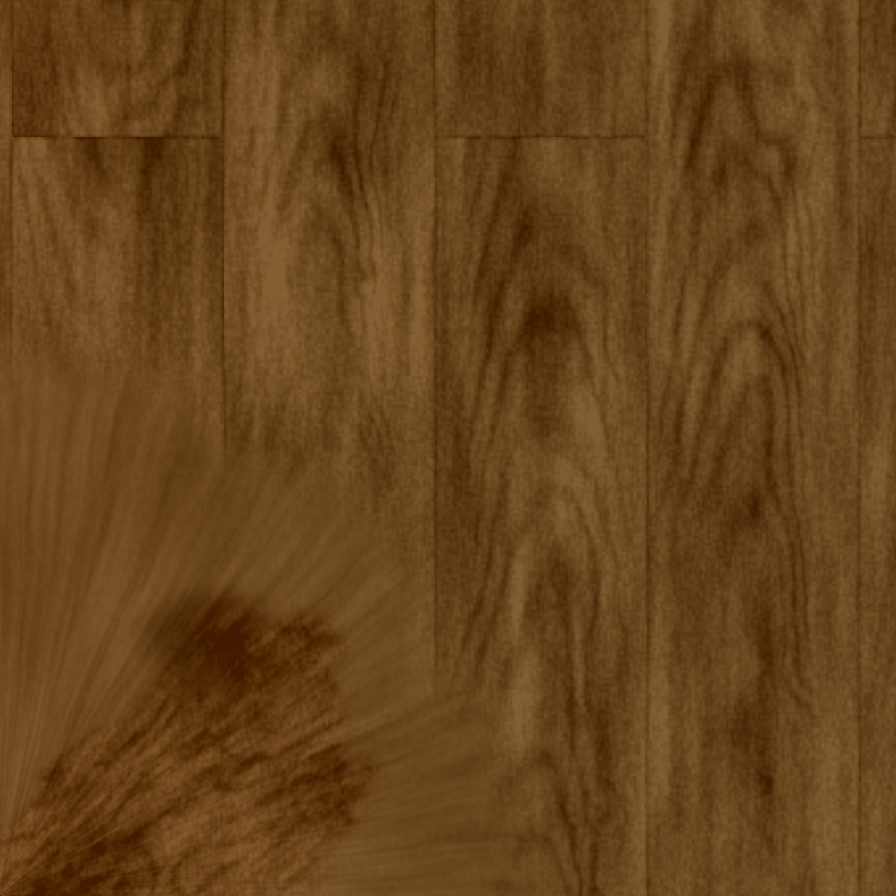
Reproduce this texture procedurally as a Shadertoy shader.

```glsl
// Draws dark walnut floor planks with a soft, swirling burl in the lower left.

const vec3 DARK_WOOD = vec3(0.30, 0.165, 0.025);
const vec3 LIGHT_WOOD = vec3(0.47, 0.33, 0.16);
const vec3 WARM_TINT = vec3(0.020, -0.006, -0.022);
const float MEAN_TONE = 0.66;
const float CONTRAST = 1.45;
const float PLANK_WIDTH = 0.2365;
const float FIRST_SEAM = 0.013;
const float JOINT_HEIGHT = 0.847;
const float SEAM_WIDTH = 0.0045;
const float SEAM_DEPTH = 0.24;
const float RING_COUNT = 9.0;
const float RING_DEPTH = 0.34;
const float FIBRE_DEPTH = 0.21;
const float SMEAR_RADIUS = 0.59;
const vec2 BURL_CENTRE = vec2(0.21, 0.11);
const vec2 BURL_KNOT = vec2(0.235, 0.29);
const vec2 SIDE_KNOT = vec2(0.345, 0.265);
const float TAU = 6.2831853;

float hash(vec2 p) {
    vec3 q = fract(vec3(p.xyx) * 0.1031);
    q += dot(q, q.yzx + 33.33);
    return fract((q.x + q.y) * q.z);
}

float noise(vec2 p) {
    vec2 cell = floor(p), f = fract(p);
    f = f * f * (3.0 - 2.0 * f);
    float low = mix(hash(cell), hash(cell + vec2(1, 0)), f.x);
    float high = mix(hash(cell + vec2(0, 1)), hash(cell + vec2(1, 1)), f.x);
    return mix(low, high, f.y);
}

// Layered noise, centred on zero
float fbm(vec2 p) {
    float sum = 0.0, weight = 0.5;
    for (int i = 0; i < 4; i++) {
        sum += weight * (noise(p) - 0.5);
        p = p * 2.03 + 19.7;
        weight *= 0.5;
    }
    return sum;
}

float blob(vec2 offset, vec2 radius) {
    vec2 q = offset / radius;
    return exp(-dot(q, q));
}

// Dark knots scattered along every second plank
float knots(vec2 p) {
    float shade = 0.0;
    for (int i = 0; i < 8; i++) {
        float k = float(i);
        float plank = 1.0 + 2.0 * mod(k, 2.0);
        float across = 0.3 + 0.45 * hash(vec2(k, 3.0));
        vec2 centre = vec2(FIRST_SEAM + (plank + across) * PLANK_WIDTH,
                           (floor(k * 0.5) + 0.2 + 0.6 * hash(vec2(k, 8.0))) * 0.25);
        vec2 wobble = 0.07 * vec2(fbm(p * 22.0 + k), fbm(p * 16.0 - k));
        float size = mix(0.014, 0.036, hash(vec2(k, 5.0)));
        shade += 0.36 * blob(p - centre + wobble, vec2(size, size * 1.7));
    }
    return shade;
}

// Straight planks: cathedral rings, streaks, seams and end joints
float plankTone(vec2 p) {
    float column = (p.x - FIRST_SEAM) / PLANK_WIDTH;
    float index = floor(column);
    float jointed = 1.0 - mod(abs(index), 2.0);
    float board = index + 9.0 + 13.0 * jointed * step(JOINT_HEIGHT, p.y);
    float seed = hash(vec2(board, 4.0));
    vec2 shift = vec2(board * 7.3, board * 3.1);

    float warp = fbm(p * vec2(9.0, 5.0) + shift);
    float bend = fract(column) - 0.5 + (seed - 0.5) * 0.2 + warp * 0.35;
    float direction = index < 0.5 ? -1.0 : 1.0;
    float height = direction * p.y + 2.0 * bend * bend + 0.25 * warp;
    float ring = 0.5 + 0.5 * sin(TAU * (RING_COUNT * height + seed));
    float strength = smoothstep(-0.2, 0.2, fbm(p * vec2(10.0, 6.0) - shift));
    strength *= 1.0 - smoothstep(0.25, 0.5, abs(bend));

    float tone = MEAN_TONE + 0.02 + (seed - 0.5) * 0.18;
    tone += 0.95 * fbm(p * vec2(13.0, 4.5) + shift);
    tone += 0.75 * fbm(p * vec2(60.0, 6.0) + shift);
    tone -= RING_DEPTH * ring * ring * strength + knots(p);

    float seam = (0.5 - abs(fract(column) - 0.5)) * PLANK_WIDTH;
    float joint = abs(p.y - JOINT_HEIGHT);
    float groove = 1.0 - smoothstep(0.0, SEAM_WIDTH, seam);
    groove = max(groove, jointed * (1.0 - smoothstep(0.0, SEAM_WIDTH, joint)));
    return tone - SEAM_DEPTH * groove;
}

// Soft streaks that fan out from the corner
float fanTone(vec2 p, float radius) {
    float angle = atan(p.y, p.x + 0.0001) + 0.05 * fbm(p * 6.0);
    float tone = MEAN_TONE + 0.03 + 0.50 * fbm(vec2(angle * 8.0, radius * 6.0));
    return tone + 0.40 * fbm(vec2(angle * 50.0, radius * 7.0));
}

void mainImage(out vec4 fragColor, in vec2 fragCoord) {
    vec2 p = fragCoord / iResolution.xy;
    float radius = length(p);
    float smear = 1.0 - smoothstep(-0.05, 0.05, radius - SMEAR_RADIUS + 0.16 * fbm(p * 8.0));
    float tone = mix(plankTone(p), fanTone(p, radius), smear);

    // Burl: a slanted dark patch with folded rings
    vec2 d = p - BURL_CENTRE;
    vec2 along = vec2(0.8 * d.x + 0.6 * d.y, 0.8 * d.y - 0.6 * d.x);
    float edge = length(along / vec2(0.28, 0.16)) + 0.9 * fbm(p * 9.0);
    float burl = 1.0 - smoothstep(0.75, 1.05, edge);
    float fold = along.y * 6.0 + 2.6 * fbm(along * vec2(7.0, 10.0));
    float swirl = 0.5 + 0.5 * sin(TAU * fold * 2.2);
    float grain = fbm(along * vec2(25.0, 90.0)) + fbm(along * vec2(9.0, 14.0) + 5.0);
    tone -= burl * (0.20 + 0.24 * swirl * swirl - 0.8 * grain);

    vec2 wobble = 0.05 * vec2(fbm(p * 14.0), fbm(p * 14.0 + 31.0));
    float core = smoothstep(0.15, 0.75, blob(p - BURL_KNOT + wobble, vec2(0.075, 0.06)));
    tone -= 0.42 * core + 0.28 * blob(p - SIDE_KNOT + wobble, vec2(0.032, 0.035));

    // Fine fibres, fainter in the smeared part
    float fibre = noise(p * vec2(340.0, 130.0)) + noise(p * vec2(230.0, 280.0)) - 1.0;
    tone += FIBRE_DEPTH * fibre * mix(1.0, 0.35, smear * (1.0 - burl));

    tone = MEAN_TONE + (tone - MEAN_TONE) * CONTRAST;
    vec3 colour = mix(DARK_WOOD, LIGHT_WOOD, clamp(tone, -0.35, 1.25));
    colour += WARM_TINT * (0.6 * (0.5 - p.x) + 0.6 * burl);
    fragColor = vec4(clamp(colour, 0.0, 1.0), 1.0);
}
```
